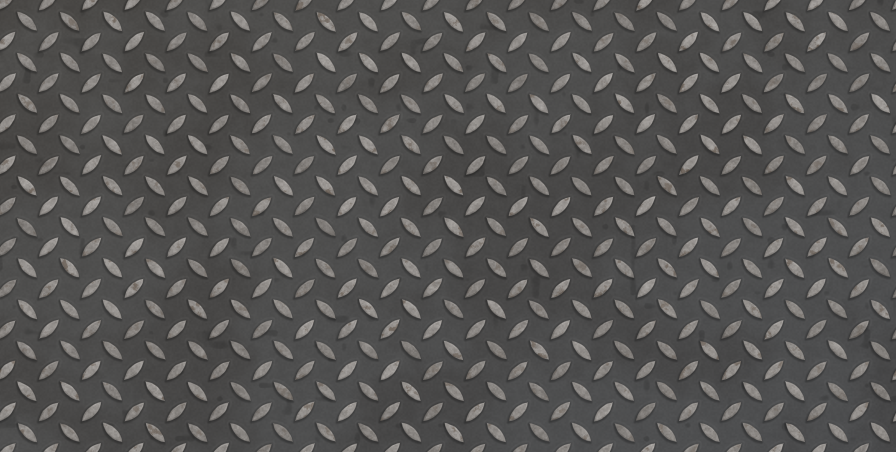
A Shadertoy shader for this texture:

```glsl
// Steel tread plate: raised pointed lozenges in two interleaved grids that
// lean opposite ways. Each lozenge is a lens distance field with a bevel, a
// soft shadow and its own wear; layered noise stains the plate between them.

const vec2 REPEATS = vec2(21.0, 11.0);
const vec2 CELL_SHAPE = vec2(1.0, 0.96);
const float HALF_LENGTH = 0.312;
const float HALF_WIDTH = 0.106;

const vec3 PLATE = vec3(0.308, 0.308, 0.307);
const vec3 STAIN = vec3(0.272, 0.267, 0.263);
const vec3 WORN_STEEL = vec3(0.555, 0.540, 0.526);
const vec3 RUST = vec3(0.40, 0.355, 0.315);

float hash(vec2 p) {
    vec3 q = fract(vec3(p.xyx) * 0.1031);
    q += dot(q, q.yzx + 33.33);
    return fract((q.x + q.y) * q.z);
}

float noise(vec2 p) {
    vec2 i = floor(p), f = fract(p);
    f = f * f * (3.0 - 2.0 * f);
    float low = mix(hash(i), hash(i + vec2(1, 0)), f.x);
    float high = mix(hash(i + vec2(0, 1)), hash(i + vec2(1, 1)), f.x);
    return mix(low, high, f.y);
}

float fbm(vec2 p) {
    float sum = 0.0, gain = 0.5;
    for (int i = 0; i < 5; i++) {
        sum += gain * noise(p);
        p = mat2(1.6, 1.2, -1.2, 1.6) * p + 7.3;
        gain *= 0.5;
    }
    return sum;
}

// Signed distance to a lens whose long axis is x
float lens(vec2 p, float halfLength, float halfWidth) {
    float radius = (halfLength * halfLength + halfWidth * halfWidth) / (2.0 * halfWidth);
    float offset = radius - halfWidth;
    p = abs(p);
    if (p.x * offset > halfLength * (p.y + offset))
        return length(p - vec2(halfLength, 0.0));
    return length(p + vec2(0.0, offset)) - radius;
}

// Plate surface: broad stains, fine grain and sparse dark pits
vec3 plateColor(vec2 p) {
    float stain = smoothstep(0.42, 0.68, fbm(p * 0.42 + 3.0));
    vec3 color = mix(PLATE, STAIN, 0.75 * stain);
    float coolness = p.x / REPEATS.x - p.y / REPEATS.y;
    color += vec3(-0.004, 0.0, 0.007) * coolness;
    color += 0.022 * (fbm(p * 5.0) - 0.48) + 0.018 * (noise(p * 24.0) - 0.5);
    float pit = smoothstep(0.86, 0.96, noise(p * 3.1 + 40.0));
    return color * (1.0 - 0.13 * pit);
}

// Top of one lozenge, with a lit bevel and patchy wear
vec3 treadColor(vec2 p, vec2 local, float dist, float seed) {
    vec3 color = WORN_STEEL + 0.09 * (seed - 0.5);
    color += 0.15 * (fbm(p * 7.0 + seed * 9.0) - 0.48);
    color += 0.07 * (noise(p * 26.0) - 0.5);
    float rust = smoothstep(0.56, 0.76, fbm(p * 6.0 + 21.0));
    color = mix(color, RUST, rust * (0.25 + 0.5 * seed));
    float rim = smoothstep(-0.05, -0.012, dist);
    float light = dot(normalize(local + 1e-4), vec2(0.5, 0.86));
    return color + rim * (0.065 * light - 0.015);
}

// Lay one grid of lozenges over the surface
vec3 addTreads(vec3 color, vec2 p, vec2 center, float lean, float aa) {
    vec2 grid = p - center + 0.5;
    vec2 id = mod(floor(grid), REPEATS);
    float seed = hash(id + 17.0 * lean + 50.0);
    vec2 jitter = 0.02 * (vec2(hash(id + 91.0), hash(id + 133.0)) - 0.5);
    vec2 local = (fract(grid) - 0.5 + jitter) * CELL_SHAPE;

    // Turn the long axis along the lean
    float angle = lean * (0.77 + 0.06 * (seed - 0.5));
    float c = cos(angle), s = sin(angle);
    mat2 turn = mat2(c, -s, s, c);
    float wobble = 0.012 * (noise(p * 9.0) - 0.5);
    float dist = lens(turn * local, HALF_LENGTH, HALF_WIDTH) + wobble;
    float shadowDist = lens(turn * (local + vec2(0.018, 0.028)), HALF_LENGTH, HALF_WIDTH);

    // Contact shadow, then faint glint on the raised lip
    color *= 1.0 - 0.27 * (1.0 - smoothstep(-0.01, 0.065, shadowDist));
    float lip = smoothstep(0.025, 0.06, dist) * (1.0 - smoothstep(0.06, 0.10, dist));
    color += 0.018 * lip * smoothstep(-0.05, 0.15, local.y);

    float cover = 1.0 - smoothstep(-aa, aa, dist);
    return mix(color, treadColor(p, local, dist, seed), cover);
}

void mainImage(out vec4 fragColor, in vec2 fragCoord) {
    vec2 p = fragCoord / iResolution.xy * REPEATS;
    float aa = 0.75 * REPEATS.x / iResolution.x;

    vec3 color = plateColor(p);
    color = addTreads(color, p, vec2(0.637, 0.478), -1.0, aa);
    color = addTreads(color, p, vec2(0.142, 0.982), 1.0, aa);

    fragColor = vec4(clamp(color, 0.0, 1.0), 1.0);
}
```
